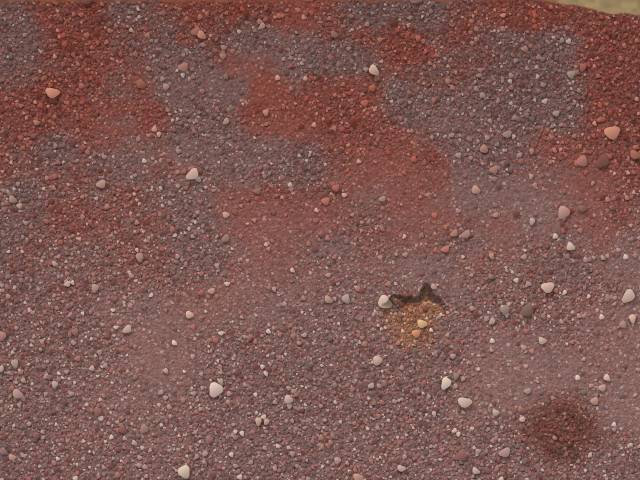
This texture is drawn by a WebGL 2 fragment shader. Its source:

```glsl
#version 300 es
precision highp float;

uniform vec2 u_resolution;
out vec4 fragColor;

float hash(vec2 p) {
    return fract(sin(dot(p, vec2(127.1, 311.7))) * 43758.5453);
}

float noise(vec2 p) {
    vec2 i = floor(p), f = fract(p);
    f = f * f * (3.0 - 2.0 * f);
    return mix(mix(hash(i), hash(i + vec2(1, 0)), f.x),
               mix(hash(i + vec2(0, 1)), hash(i + vec2(1, 1)), f.x), f.y);
}

float fbm(vec2 p) {
    float sum = 0.0, amplitude = 0.5;
    for (int i = 0; i < 4; i++) {
        sum += amplitude * noise(p);
        p = p * 2.03 + 17.3;
        amplitude *= 0.5;
    }
    return sum / 0.9375;
}

vec3 gravelColour(float pick) {
    if (pick < 0.25) return vec3(0.45, 0.34, 0.33);
    if (pick < 0.48) return vec3(0.55, 0.43, 0.41);
    if (pick < 0.65) return vec3(0.53, 0.33, 0.30);
    if (pick < 0.79) return vec3(0.36, 0.28, 0.27);
    if (pick < 0.91) return vec3(0.39, 0.23, 0.21);
    return vec3(0.66, 0.57, 0.54);
}

// Draws jittered, rotated stones with a soft shadow below each
vec3 scatter(vec3 ground, vec2 p, float density, float share, float pale) {
    vec2 q = p * density, cell = floor(q);
    float blur = 0.7 * density / u_resolution.y;
    for (int j = -1; j <= 1; j++) {
        for (int i = -1; i <= 1; i++) {
            vec2 id = cell + vec2(i, j), seed = id + density * 1.37;
            if (hash(seed) > share) continue;
            vec2 d = q - id - vec2(hash(seed + 3.1), hash(seed + 7.7));
            float radius = mix(0.26, 0.5, hash(seed + 11.3));
            float turn = 6.2832 * hash(seed + 19.9);
            vec2 local = mat2(cos(turn), sin(turn), -sin(turn), cos(turn)) * d;
            local.y *= mix(1.0, 1.5, hash(seed + 23.1));
            float angle = atan(local.y, local.x + 1e-5);
            float edge = length(local) - radius * (1.0 + 0.12 * sin(3.0 * angle + turn));

            float shadow = length(d - vec2(0.06, -0.16)) - radius;
            ground *= 1.0 - 0.28 * (1.0 - smoothstep(-0.15, 0.2, shadow));

            vec3 stone = gravelColour(hash(seed + 31.7));
            stone = mix(stone, vec3(0.68, 0.6, 0.54), pale * hash(seed + 41.3));
            stone *= 1.04 + 0.22 * dot(d / radius, vec2(-0.4, 0.8));
            ground = mix(ground, stone, 1.0 - smoothstep(-blur, blur, edge));
        }
    }
    return ground;
}

void main() {
    vec2 uv = gl_FragCoord.xy / u_resolution.y;
    float broad = fbm(uv * vec2(3.5, 5.0) + 4.0);
    float patches = fbm(uv * vec2(7.0, 9.0) + 31.0);

    // Fine soil covered by successively larger stones
    vec3 soil = mix(vec3(0.38, 0.27, 0.26), vec3(0.5, 0.38, 0.36), noise(uv * 240.0));
    vec3 colour = scatter(soil, uv, 170.0, 0.8, 0.0);
    colour = scatter(colour, uv, 115.0, 0.6, 0.0);
    float dust = smoothstep(0.5, 0.72, broad);
    colour = mix(colour, vec3(0.47, 0.35, 0.335), 0.1 + 0.4 * dust);
    colour = scatter(colour, uv, 80.0, mix(0.26, 0.1, dust), 0.2);
    colour = scatter(colour, uv, 48.0, 0.035, 0.8);
    colour = scatter(colour, uv, 31.0, 0.012, 1.0);

    // Rusty upper slope, greyer foot
    float rust = smoothstep(0.42, 0.7, patches + 0.3 * (uv.y - 0.5));
    rust *= smoothstep(0.15, 0.9, uv.y);
    colour *= mix(vec3(1.0, 1.01, 1.01), vec3(1.08, 0.82, 0.75), rust);
    colour *= mix(1.15, 0.99, smoothstep(0.2, 1.0, uv.y)) * mix(0.93, 1.07, broad);

    // Damp hollow near the lower right
    vec2 damp = (uv - vec2(1.18, 0.1)) / vec2(0.1, 0.09);
    float wet = 1.0 - smoothstep(0.3, 1.1, length(damp) + 0.8 * (patches - 0.5));
    colour *= mix(vec3(1.0), vec3(0.84, 0.72, 0.67), wet);

    // Small sandy pit with a shaded upper rim
    vec2 pit = (uv - vec2(0.87, 0.335)) / vec2(0.06, 0.055);
    pit += 0.7 * vec2(noise(uv * 45.0) - 0.5, noise(uv * 45.0 + 9.0) - 0.5);
    float sand = 1.0 - smoothstep(0.6, 1.3, length(pit));
    colour *= mix(vec3(1.0), vec3(1.13, 1.05, 0.87), sand);
    float rim = smoothstep(0.3, 0.1, abs(length(pit) - 0.95));
    colour *= 1.0 - 0.45 * rim * smoothstep(0.2, 0.8, pit.y);

    // Bare earth and dry grass beyond the crest
    float crest = 0.998 - 0.03 * smoothstep(1.12, 1.33, uv.x) + 0.008 * (noise(uv * 40.0) - 0.5);
    vec3 beyond = mix(vec3(0.5, 0.3, 0.22), vec3(0.6, 0.51, 0.37), smoothstep(1.1, 1.2, uv.x));
    beyond *= 0.9 + 0.2 * noise(uv * 90.0);
    colour = mix(colour, beyond, smoothstep(-0.003, 0.003, uv.y - crest));

    fragColor = vec4(clamp(colour, 0.0, 1.0), 1.0);
}
```
